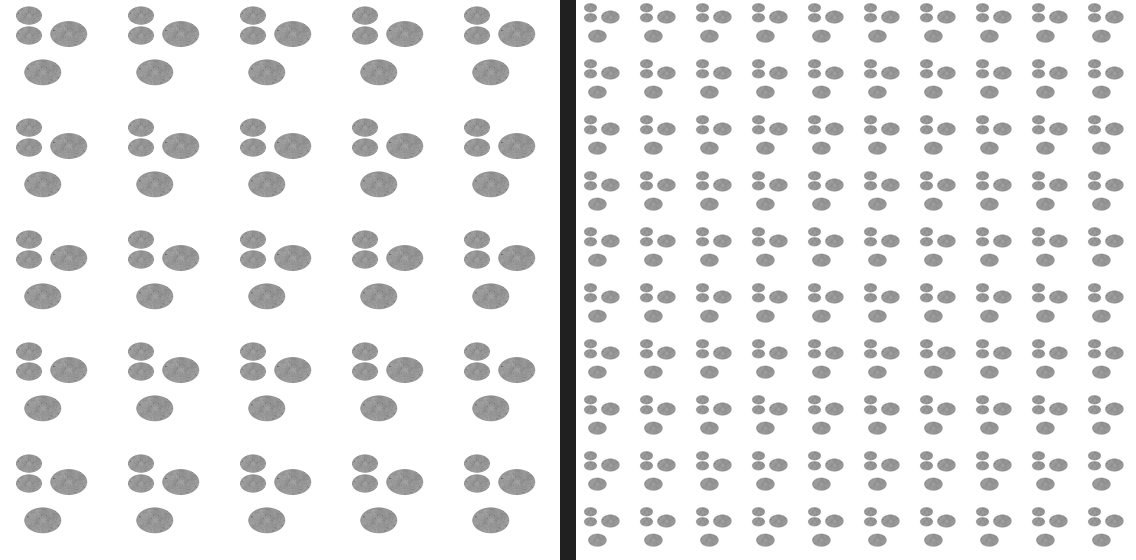
Left, the tile; right, the same tile 2 across and 2 down.
Give the GLSL for this pattern, as a WebGL 2 fragment shader.

```glsl
#version 300 es
precision highp float;
// Groups of four grey stone ovals, two small and two large, repeated on white.

uniform vec2 u_resolution;
out vec4 fragColor;

const float REPEATS = 5.0;
const vec3 PAPER = vec3(1.0);
const vec3 STONE = vec3(0.58);

// Sizes and positions are fractions of one cell.
const vec2 SMALL_RADII = vec2(0.116, 0.0815);
const vec2 LARGE_RADII = vec2(0.165, 0.1155);
const int OVAL_COUNT = 4;
const vec2 CENTERS[OVAL_COUNT] = vec2[](
    vec2(0.259, 0.861), vec2(0.259, 0.683),
    vec2(0.614, 0.696), vec2(0.382, 0.354));

const float GRAIN_AMOUNT = 0.07;
const float BLOTCH_AMOUNT = 0.06;
const float SCRATCH_AMOUNT = 0.10;
const float SPECK_AMOUNT = 0.20;
const vec2 SPECK_POSITION = vec2(-0.80, 0.26);
const float SPECK_RADIUS = 0.07;

float hash(vec2 p) {
    vec3 q = fract(vec3(p.xyx) * 0.1031);
    q += dot(q, q.yzx + 33.33);
    return fract((q.x + q.y) * q.z);
}

float valueNoise(vec2 p) {
    vec2 cell = floor(p);
    vec2 f = fract(p);
    f = f * f * (3.0 - 2.0 * f);
    float bottom = mix(hash(cell), hash(cell + vec2(1.0, 0.0)), f.x);
    float top = mix(hash(cell + vec2(0.0, 1.0)), hash(cell + vec2(1.0)), f.x);
    return mix(bottom, top, f.y);
}

// Approximate signed distance to an axis-aligned ellipse.
float ellipseDistance(vec2 p, vec2 radii) {
    float k = length(p / radii);
    float slope = length(p / (radii * radii));
    return k * (k - 1.0) / max(slope, 0.0001);
}

// Stone surface; p spans -1 to 1 across an oval, so every oval shares it.
vec3 stoneColor(vec2 p) {
    vec2 s = p * vec2(1.0, 0.7) + 8.0;
    float grain = valueNoise(s * 22.0) - 0.5;
    float blotch = valueNoise(s * 3.0) + 0.5 * valueNoise(s * 7.0) - 0.75;

    // Short dark scratches running down to the right.
    vec2 along = vec2(0.8 * s.x - 0.6 * s.y, 0.6 * s.x + 0.8 * s.y);
    float scratch = smoothstep(0.76, 0.95, valueNoise(along * vec2(5.0, 19.0)));

    float speck = 1.0 - smoothstep(0.3, 1.0, length(p - SPECK_POSITION) / SPECK_RADIUS);
    float shade = GRAIN_AMOUNT * grain + BLOTCH_AMOUNT * blotch;
    shade -= SCRATCH_AMOUNT * scratch + SPECK_AMOUNT * speck;
    return STONE + 0.008 + shade;
}

void main() {
    vec2 uv = gl_FragCoord.xy / u_resolution;
    vec2 cell = fract(uv * REPEATS);
    float pixel = REPEATS / min(u_resolution.x, u_resolution.y);

    vec3 color = PAPER;
    for (int i = 0; i < OVAL_COUNT; i++) {
        vec2 radii = i < 2 ? SMALL_RADII : LARGE_RADII;
        vec2 p = cell - CENTERS[i];
        float d = ellipseDistance(p, radii);
        float coverage = 1.0 - smoothstep(-0.6 * pixel, 0.6 * pixel, d);
        color = mix(color, stoneColor(p / radii), coverage);
    }
    fragColor = vec4(color, 1.0);
}
```
